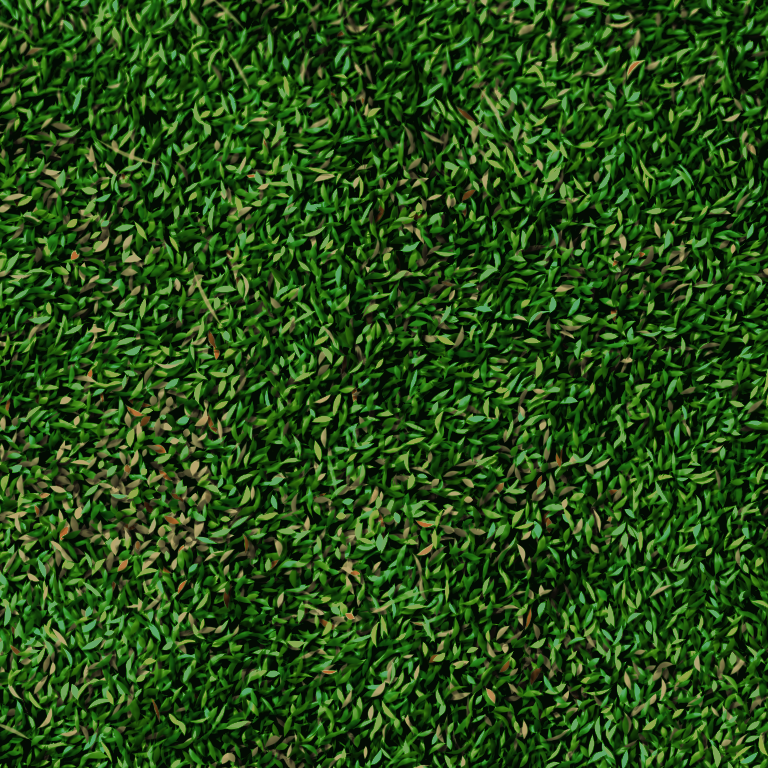
Write a three.js fragment shader that draws this texture.

```glsl
// Sunlit short lawn seen from above: layers of small tapered blades, painted from
// dark to bright, each shading the ones beneath. A tone value is mapped to a green
// ramp; dry patches turn some blades to straw, and a few long stems lie on top.

varying vec2 vUv;

const int LAYERS = 9;
const int STEMS = 16;
const float CELL_BACK = 0.031;     // blade spacing in the lowest layer
const float CELL_FRONT = 0.021;    // blade spacing in the top layer
const float BLADE_WIDTH = 0.0036;  // half width at the middle
const float EDGE = 0.0014;         // softness of outlines
const float SHADOW_SHIFT = 0.0035;
const float SHADOW_DEPTH = 0.42;
const float LEAN = 1.1;            // mean blade direction, radians
const float SPREAD = 2.0;          // random turn around the mean
const float CONTRAST = 1.22;

const vec3 GAP = vec3(0.01, 0.045, 0.01);
const vec3 DEEP = vec3(0.04, 0.17, 0.02);
const vec3 SHADE = vec3(0.09, 0.29, 0.04);
const vec3 LEAF = vec3(0.15, 0.42, 0.05);
const vec3 BRIGHT = vec3(0.24, 0.57, 0.11);
const vec3 PALE = vec3(0.47, 0.66, 0.35);
const vec3 STRAW = vec3(0.74, 0.62, 0.44);
const vec3 RUST = vec3(0.72, 0.34, 0.16);

vec2 hash2(vec2 p) {
  vec3 q = fract(vec3(p.xyx) * vec3(0.1031, 0.1030, 0.0973));
  q += dot(q, q.yzx + 33.33);
  return fract((q.xx + q.yz) * q.zy);
}

float noise(vec2 p) {
  vec2 i = floor(p), f = fract(p);
  f = f * f * (3.0 - 2.0 * f);
  float low = mix(hash2(i).x, hash2(i + vec2(1.0, 0.0)).x, f.x);
  float high = mix(hash2(i + vec2(0.0, 1.0)).x, hash2(i + 1.0).x, f.x);
  return mix(low, high, f.y);
}

vec2 rotate(vec2 p, float a) {
  float c = cos(a), s = sin(a);
  return vec2(c * p.x + s * p.y, c * p.y - s * p.x);
}

// Signed distance-like value of a tapered blade lying along x
float blade(vec2 p, float halfLength, float width) {
  float u = p.x / halfLength;
  return abs(p.y) - width * (1.0 - u * u);
}

// How dry the turf is, strongest left of and below the middle
float dryness(vec2 p) {
  vec2 q = (p - vec2(0.33, 0.34)) / vec2(0.34, 0.36);
  float patches = smoothstep(0.35, 0.8, noise(p * 9.0 + 4.0));
  return 0.03 + 0.1 * patches + 0.3 * exp(-dot(q, q)) * (0.35 + patches);
}

vec3 ramp(float t) {
  vec3 c = mix(GAP, DEEP, clamp((t - 0.09) / 0.18, 0.0, 1.0));
  c = mix(c, SHADE, clamp((t - 0.27) / 0.19, 0.0, 1.0));
  c = mix(c, LEAF, clamp((t - 0.46) / 0.20, 0.0, 1.0));
  c = mix(c, BRIGHT, clamp((t - 0.66) / 0.18, 0.0, 1.0));
  return mix(c, PALE, clamp((t - 0.84) / 0.14, 0.0, 1.0));
}

// Paints one layer of blades over the surface (tone, dryness, hue)
vec3 paintLayer(vec3 surface, vec2 p, float depth, float edge) {
  float cell = mix(CELL_BACK, CELL_FRONT, depth);
  vec2 shift = hash2(vec2(depth * 91.0, 7.0)) * 5.0;
  vec2 home = floor(p / cell + shift);
  for (int y = -1; y <= 1; y++) {
    for (int x = -1; x <= 1; x++) {
      vec2 id = home + vec2(float(x), float(y));
      vec2 seed = id + floor(depth * 80.0) * 17.0 + 100.0;
      vec2 place = hash2(seed), form = hash2(seed + 311.0), look = hash2(seed + 727.0);
      vec2 root = (id + place - shift) * cell;
      float dry = dryness(root);
      float angle = LEAN + 1.5 * (noise(root * 5.0 + 20.0) - 0.5)
                  + SPREAD * (form.x - 0.5) * (1.0 + dry);
      float halfLength = cell * mix(0.35, 0.88, form.y) * (1.0 - 0.7 * dry);
      vec2 q = rotate(p - root, angle);
      q.y += (place.x - 0.5) * q.x * q.x / cell;
      float width = BLADE_WIDTH * mix(0.6, 1.2, place.y) * (1.0 + 0.7 * dry);
      float cover = 1.0 - smoothstep(-edge, edge, blade(q, halfLength, width));
      float below = blade(q + vec2(0.0, SHADOW_SHIFT), halfLength, width);
      surface.x *= 1.0 - SHADOW_DEPTH * (1.0 - smoothstep(-0.001, 0.003, below));
      float tone = 0.1 + 0.24 * depth + 0.76 * look.x
                 + 0.12 * q.x / halfLength + 0.1 * q.y / width;
      vec3 paint = vec3(tone, step(look.y, dry), fract(look.y * 13.0));
      surface = mix(surface, paint, cover);
    }
  }
  return surface;
}

void main() {
  vec2 p = vUv;
  float edge = EDGE * (1.0 + 0.9 * smoothstep(0.7, 1.0, p.y));
  vec3 surface = vec3(0.06, 0.0, 0.5);
  for (int i = 0; i < LAYERS; i++) {
    surface = paintLayer(surface, p, float(i) / float(LAYERS - 1), edge);
  }

  // Stray long stems, some green and some dry
  for (int i = 0; i < STEMS; i++) {
    vec2 seed = vec2(float(i) * 3.0 + 5.0, 53.0);
    vec2 look = hash2(seed + 40.0);
    vec2 q = rotate(p - hash2(seed), look.x * 3.14);
    q.y += (look.y - 0.5) * 8.0 * q.x * q.x;
    float d = blade(q, mix(0.018, 0.05, look.y), 0.0027);
    surface = mix(surface, vec3(0.9, step(0.6, look.x), look.y),
                  0.8 * (1.0 - smoothstep(-edge, edge, d)));
  }

  // Fine mottling and broad light and dark areas
  float tone = surface.x + 0.22 * (noise(p * 170.0) - 0.5) + 0.24 * (noise(p * 6.0) - 0.5);
  tone = clamp((tone - 0.5) * CONTRAST + 0.5, 0.0, 1.0);
  vec3 green = ramp(tone) * mix(vec3(0.72, 1.0, 1.25), vec3(1.25, 1.0, 0.8), surface.z);
  vec3 dead = mix(STRAW, RUST, smoothstep(0.88, 0.96, surface.z)) * (0.1 + 0.95 * tone);
  gl_FragColor = vec4(mix(green, dead, 0.8 * surface.y), 1.0);
}
```
